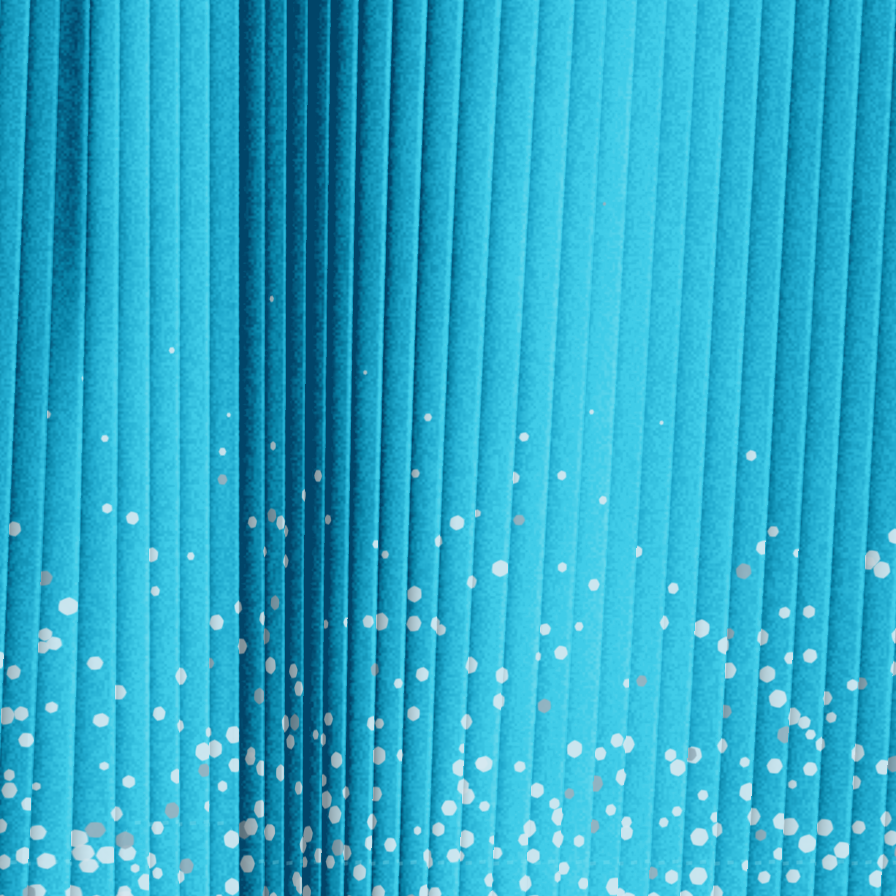
Give the GLSL for this texture, as a Shadertoy shader.

```glsl
// Pleated turquoise cloth with pale hexagonal flecks gathering at the hem.
// A warped pleat coordinate gives folds, ridges and grooves; hashed cells
// in cloth space scatter the flecks, and fine noise gives the weave.

const float PLEAT_WIDTH = 0.0375;
const float PLEAT_ORIGIN = 0.4;
const float WEAVE_THREADS = 330.0;
const float WEAVE_STRENGTH = 0.24;
const float TONE_CONTRAST = 1.12;
const float TONE_PIVOT = 0.90;
const float FLECK_TOP = 0.69;
const float FLECK_DENSITY = 0.50;
const float FLECK_CELL = 0.043;
const int FLECK_LAYERS = 3;
const vec3 DEEP = vec3(0.005, 0.27, 0.41);
const vec3 SHADE = vec3(0.03, 0.51, 0.65);
const vec3 MIDDLE = vec3(0.13, 0.67, 0.81);
const vec3 LIGHT = vec3(0.25, 0.80, 0.91);
const vec3 SHEEN = vec3(0.66, 0.93, 0.96);
const vec3 FLECK_WHITE = vec3(0.84, 0.91, 0.94);
const vec3 FLECK_GREY = vec3(0.60, 0.70, 0.75);

float hash(vec2 p) {
    vec3 q = fract(vec3(p.xyx) * 0.1031);
    q += dot(q, q.yzx + 33.33);
    return fract((q.x + q.y) * q.z);
}

float noise(vec2 p) {
    vec2 i = floor(p), f = fract(p);
    f = f * f * (3.0 - 2.0 * f);
    return mix(mix(hash(i), hash(i + vec2(1, 0)), f.x),
               mix(hash(i + vec2(0, 1)), hash(i + vec2(1, 1)), f.x), f.y);
}

float band(float x, float centre, float width) {
    float d = (x - centre) / width;
    return exp(-d * d);
}

// Follows the slanting folds up to the top edge.
float topPosition(vec2 uv) {
    float lean = 0.055 * smoothstep(0.27, 0.58, uv.x)
               + 0.04 * (1.0 - smoothstep(0.0, 0.17, uv.x));
    return uv.x + lean * (1.0 - uv.y);
}

// Counts pleats; they crowd together in the gathered part.
float pleatCoord(float x) {
    float u = (x - 0.016 * band(x, 0.64, 0.11) - PLEAT_ORIGIN) / PLEAT_WIDTH;
    u -= 1.45 * (1.0 - smoothstep(0.26, 0.4, x));
    return u - 0.88 * clamp((0.267 - x) / 0.267, 0.0, 1.0);
}

// Broad light and shadow across the cloth.
float broadTone(float x, float y) {
    float t = 0.84 + 0.20 * band(x, 0.69, 0.11) + 0.08 * band(x, 0.18, 0.04);
    t -= 0.56 * band(x, 0.338, 0.062) + 0.20 * band(x, 0.45, 0.07);
    t -= 0.28 * band(x, 0.275, 0.014) + 0.24 * band(x, 0.02, 0.06);
    t -= 0.58 * band(x, 0.087, 0.016) * smoothstep(0.4, 0.85, y);
    return t - 0.06 * smoothstep(0.8, 1.0, x) + 0.09 * (0.45 - y);
}

vec3 clothColour(float t) {
    vec3 c = mix(DEEP, SHADE, clamp(t * 3.0, 0.0, 1.0));
    c = mix(c, MIDDLE, clamp(t * 3.0 - 1.0, 0.0, 1.0));
    c = mix(c, LIGHT, clamp(t * 3.0 - 2.0, 0.0, 1.0));
    return mix(c, SHEEN, clamp((t - 1.05) * 1.3, 0.0, 1.0));
}

// Hexagon with its corners worn towards a circle.
float wornHexagon(vec2 p, float r) {
    vec2 q = abs(p);
    return mix(max(q.x * 0.866 + q.y * 0.5, q.y), length(p), 0.45) - r;
}

// Returns fleck coverage and greyness for one scattered layer.
vec2 fleckLayer(vec2 p, float seed, float pixel) {
    vec2 g = p / FLECK_CELL + seed * vec2(0.37, 0.61);
    vec2 id = floor(g), key = id + seed * 57.0;
    float height = (id.y + 0.5 - seed * 0.61) * FLECK_CELL;
    float low = clamp((FLECK_TOP - height) / FLECK_TOP, 0.0, 1.0);
    float present = step(hash(key), FLECK_DENSITY * pow(low, 1.5));
    vec2 jitter = vec2(hash(key + 11.3), hash(key + 27.7));
    vec2 d = (fract(g) - 0.25 - 0.5 * jitter) * FLECK_CELL;
    float a = hash(key + 41.9) * 1.05;
    d = mat2(cos(a), -sin(a), sin(a), cos(a)) * d;
    float r = mix(0.0034, 0.0098, smoothstep(0.05, 0.6, low));
    r *= mix(0.4, 1.0, sqrt(hash(key + 63.1)));
    float soft = max(pixel, 0.0014);
    float cover = 1.0 - smoothstep(-soft, soft, wornHexagon(d, r));
    return vec2(cover * present, step(0.9, hash(key + 85.3)));
}

void mainImage(out vec4 fragColor, in vec2 fragCoord) {
    vec2 uv = fragCoord / iResolution.xy;
    float pixel = 1.0 / iResolution.y;
    float x = topPosition(uv);
    float u = pleatCoord(x);
    float f = fract(u), id = floor(u);
    float aa = clamp(fwidth(u) * 1.5, 0.04, 0.4);

    // Pleat relief: a dark groove after each bright, narrow ridge.
    float groove = exp(-f * 4.2) * smoothstep(0.0, aa, f);
    float ridge = smoothstep(0.80, 0.93, f) * (1.0 - smoothstep(1.0 - aa, 1.0, f));
    float relief = 0.70 + 0.45 * band(x, 0.4, 0.12) - 0.30 * band(x, 0.71, 0.1);
    float tone = broadTone(x, uv.y) + 0.16 * (hash(vec2(id, 7.0)) - 0.5);
    tone += relief * (0.20 * (f - 0.5) - 0.54 * groove + 0.26 * ridge);
    tone = TONE_PIVOT + (tone - TONE_PIVOT) * TONE_CONTRAST;

    // Woven grain and soft unevenness.
    float lit = mix(0.66, 1.0, clamp(tone * 1.3, 0.0, 1.0));
    tone += WEAVE_STRENGTH * (noise(uv * WEAVE_THREADS) - 0.5);
    tone += 0.08 * (noise(uv * vec2(24.0, 7.0)) - 0.5);
    vec3 colour = clothColour(tone);

    // Dashed hem stitching.
    float raised = smoothstep(0.12, 0.15, uv.x) * (1.0 - smoothstep(0.25, 0.28, uv.x));
    float hem = abs(uv.y - 0.036 - 0.044 * raised - 0.003 * f);
    float dash = smoothstep(0.2, 0.35, abs(fract(uv.x * 65.0) - 0.5));
    colour = mix(colour, SHEEN, 0.25 * dash * (1.0 - smoothstep(0.001, 0.001 + 2.0 * pixel, hem)));

    // Flecks follow the cloth and are partly hidden by its folds.
    vec2 cloth = vec2(u * PLEAT_WIDTH + id * 0.006, uv.y);
    for (int i = 0; i < FLECK_LAYERS; i++) {
        vec2 fleck = fleckLayer(cloth, float(i) + 1.0, pixel);
        colour = mix(colour, mix(FLECK_WHITE, FLECK_GREY, fleck.y) * lit, fleck.x * 0.92);
    }
    fragColor = vec4(colour, 1.0);
}
```
